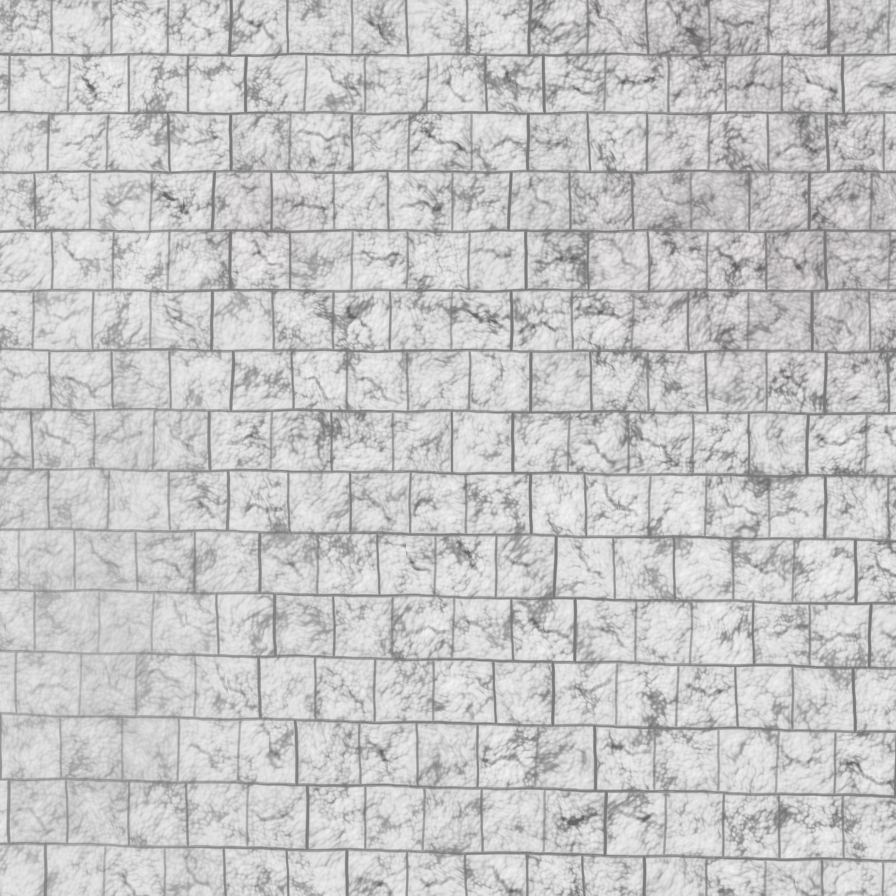
Reproduce this texture procedurally as a WebGL 2 fragment shader.

```glsl
#version 300 es
precision highp float;

#define COLUMNS 15.0
#define PANEL 5.0
#define STAGGER 0.3
#define JOINT_HALF 0.0015
#define JOINT_COLOR vec3(0.48, 0.48, 0.49)
#define STONE_TONE 0.825
#define MOTTLE 0.5
#define RELIEF 0.3
#define CRACK_SHARE 0.55
#define CRACK_DEPTH 0.2

uniform vec2 u_resolution;
out vec4 outColor;

vec2 hash2(vec2 p) {
  vec3 q = fract(p.xyx * vec3(0.1031, 0.1030, 0.0973));
  q += dot(q, q.yzx + 33.33);
  return fract((q.xx + q.yz) * q.zy);
}

// Distance to the nearest scattered cell point
float cells(vec2 p) {
  vec2 cell = floor(p), local = fract(p);
  float nearest = 2.0;
  for (int j = -1; j <= 1; j++)
    for (int i = -1; i <= 1; i++) {
      vec2 o = vec2(i, j);
      vec2 d = o + hash2(cell + o + 50.0) - local;
      nearest = min(nearest, dot(d, d));
    }
  return sqrt(nearest);
}

// Layered sines that bend the coordinates
vec2 bend(vec2 p) {
  vec2 w = sin(p.yx * vec2(31.0, 37.0) + 2.0 * sin(p * 19.0));
  w += 0.5 * sin(p.yx * vec2(83.0, 71.0) + p * 47.0);
  return w + 0.3 * sin(p.yx * vec2(171.0, 193.0) + 2.0 * w);
}

float stoneHeight(vec2 p) {
  vec2 q = p + 0.0045 * bend(p);
  float sum = 0.0, weight = 0.34, scale = 23.0;
  for (int i = 0; i < 4; i++) {
    sum += weight * cells(q * scale + float(i) * 17.0);
    q = mat2(0.8, 0.6, -0.6, 0.8) * q;
    scale *= 2.05;
    weight *= 0.85;
  }
  return sum;
}

// Sideways offset of each course, in tiles
float courseShift(float row) {
  float zigzag = mod(row, 2.0) * (row < 2.0 ? STAGGER : -STAGGER);
  return zigzag + 0.75 * step(8.5, row) + 0.4 * max(row - 11.0, 0.0);
}

float patchAt(vec2 p, vec2 center, vec2 size) {
  vec2 d = (p - center) / size;
  return exp(-dot(d, d));
}

float lineMask(float d, float halfWidth, float blur) {
  return 1.0 - smoothstep(halfWidth - blur, halfWidth + blur, d);
}

// Wavy crack pressed into some tiles
float crack(vec2 local, vec2 id) {
  vec2 a = hash2(id + 7.0), b = hash2(id + 91.0);
  float angle = a.y < 0.5 ? 0.3 * (b.x - 0.5) : 0.45 + 0.5 * b.x;
  float c = cos(angle), s = sin(angle);
  vec2 q = mat2(c, -s, s, c) * (local - 0.5);
  float wave = 0.05 * sin(q.x * 9.0 + 6.3 * b.y) + 0.02 * sin(q.x * 23.0 + 9.0 * b.x);
  float d = abs(q.y - wave - 0.3 * (b.y - 0.5));
  float span = 1.0 - smoothstep(0.2, 0.5, abs(q.x + 0.2 * (b.x - 0.5)));
  return step(a.x, CRACK_SHARE) * span * (1.0 - smoothstep(0.005, 0.06, d));
}

void main() {
  vec2 uv = gl_FragCoord.xy / u_resolution.y;
  float blur = 0.9 * COLUMNS / u_resolution.y;

  // Courses, slightly tilted and growing taller toward the bottom
  vec2 p = uv + 0.0007 * bend(uv);
  float down = 1.0 - p.y;
  down -= (p.x - 0.5) * 0.02 * smoothstep(0.3, 0.8, down);
  float course = 0.051 + (15.57 - 0.95 * down) * down;
  float row = floor(course);
  float rise = fract(course);

  // Upright joints, uneven in place and lean
  float along = p.x * COLUMNS - 8.85 - courseShift(row);
  float edge = floor(along + 0.5);
  vec2 vary = hash2(vec2(edge + 40.0, row + 5.0));
  float side = along - edge - 0.1 * (vary.x - 0.5) - 0.06 * (vary.y - 0.5) * (rise - 0.5);
  float seam = 1.0 - step(0.5, mod(edge + 0.1, PANEL));
  vec2 tile = vec2(edge - step(side, 0.0) + 60.0, row + 20.0);
  vec2 tileVary = hash2(tile);

  // Worn and weathered areas
  float faded = patchAt(uv, vec2(0.08, 0.3), vec2(0.2, 0.33));
  float grimy = patchAt(uv, vec2(0.88, 0.72), vec2(0.24, 0.17))
    + 0.7 * patchAt(uv, vec2(0.8, 0.98), vec2(0.2, 0.07))
    + 0.8 * patchAt(uv, vec2(0.3, 0.76), vec2(0.07, 0.07));
  float bleached = patchAt(uv, vec2(0.1, 0.82), vec2(0.2, 0.22))
    + 0.7 * patchAt(uv, vec2(0.72, 0.36), vec2(0.3, 0.12));

  // Stone face
  float height = stoneHeight(uv);
  float relief = height - stoneHeight(uv + vec2(-0.0022, 0.0022));
  float rough = (1.0 - 0.6 * faded) * (0.8 + 0.4 * tileVary.y);
  float tone = STONE_TONE + 0.05 * (tileVary.x - 0.5);
  tone += 0.035 * bleached - 0.085 * grimy - 0.02 * faded;
  tone -= rough * (MOTTLE * (height - 0.5) + RELIEF * relief);
  tone -= rough * 0.1 * smoothstep(0.52, 0.68, height);
  tone -= rough * CRACK_DEPTH * crack(vec2(fract(side), rise), tile);
  tone -= 0.6 * max(tone - 0.87, 0.0);

  // Joints with a soft dirty rim
  float level = abs(course - floor(course + 0.5));
  float halfWidth = JOINT_HALF * COLUMNS;
  float upright = lineMask(abs(side), halfWidth * (0.85 + 0.3 * seam), blur);
  upright *= mix(0.5 + 0.45 * vary.y, 1.0, seam);
  float flatJoint = lineMask(level, halfWidth, blur);
  flatJoint *= 0.8 + 0.15 * sin(uv.x * 21.0 + row * 2.0);
  float joint = max(upright, flatJoint) * (1.0 - 0.45 * faded);
  tone -= 0.06 * rough * exp(-14.0 * min(abs(side), level));

  vec3 stone = clamp(tone, 0.4, 0.94) * (1.0 - grimy * vec3(0.0, 0.018, 0.008));
  outColor = vec4(mix(stone, JOINT_COLOR, joint), 1.0);
}
```
